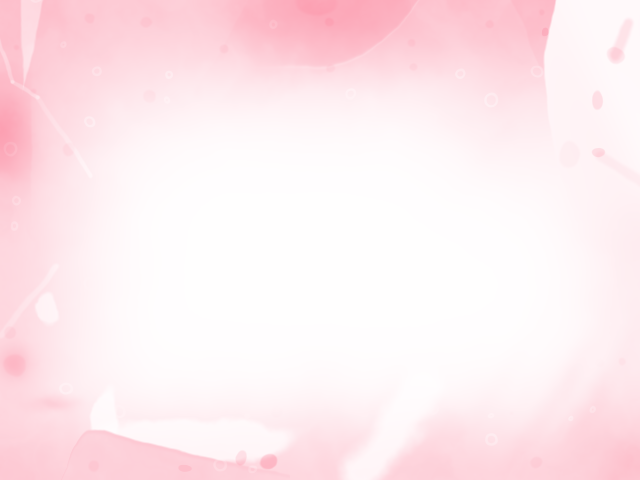
A WebGL 2 fragment shader for this background:

```glsl
#version 300 es
precision highp float;
// Pink watercolour frame around a white centre. Soft washes along the borders
// are summed into one pigment amount, then crisp paint sheets, pale ridges,
// blots and scattered droplets alter it before it is turned into colour.

#define PAPER vec3(1.0, 0.995, 0.997)
#define ABSORB vec3(0.012, 0.345, 0.28)
#define WARP 0.022
#define GRAIN 0.45
#define EDGE 0.003
#define DROP_CELL 0.055

uniform vec2 u_resolution;
out vec4 fragColor;

float hash(vec2 p) {
  p = fract(p * vec2(0.1031, 0.1137));
  p += dot(p, p.yx + 33.33);
  return fract((p.x + p.y) * p.x * 17.0);
}

float noise(vec2 p) {
  vec2 i = floor(p), f = fract(p);
  f = f * f * (3.0 - 2.0 * f);
  return mix(mix(hash(i), hash(i + vec2(1, 0)), f.x),
             mix(hash(i + vec2(0, 1)), hash(i + vec2(1, 1)), f.x), f.y);
}

float fbm(vec2 p) {
  float sum = 0.0, amp = 0.5;
  for (int i = 0; i < 5; i++) {
    sum += amp * noise(p);
    p = mat2(1.6, 1.2, -1.2, 1.6) * p + 7.3;
    amp *= 0.5;
  }
  return sum;
}

float glow(vec2 p, vec2 c, vec2 r) { vec2 q = (p - c) / r; return exp(-dot(q, q)); }
float fall(float d, float width) { return exp(-d * d / (width * width)); }
float inside(float d) { return smoothstep(-EDGE, EDGE, d); }
float blot(vec2 p, vec2 c, vec2 r) { return 1.0 - smoothstep(0.82, 1.12, length((p - c) / r)); }

float segment(vec2 p, vec2 a, vec2 b) {
  vec2 d = b - a;
  return length(p - a - d * clamp(dot(p - a, d) / dot(d, d), 0.0, 1.0));
}
float ridge(vec2 p, vec2 a, vec2 b, float w) { return 1.0 - smoothstep(0.3 * w, w, segment(p, a, b)); }

// Broad soft washes on the four sides.
float washes(vec2 p) {
  float t = (0.6 + 0.17 * fall(p.x - 0.66, 0.25)) * fall(1.0 - p.y, 0.17);
  t += 0.45 * fall(p.x, 0.17) + 0.43 * fall(p.y, 0.14) + 0.2 * fall(1.333 - p.x, 0.14);
  t -= 0.36 * glow(p, vec2(0, 1), vec2(0.22)) + 0.25 * glow(p, vec2(0), vec2(0.2));
  t += 0.14 * glow(p, vec2(0.16, 0.78), vec2(0.18, 0.14));
  t += 0.45 * glow(p, vec2(0, 0.73), vec2(0.065, 0.12));
  t += 0.16 * glow(p, vec2(1.07, 0.8), vec2(0.14, 0.17));
  t += 0.1 * glow(p, vec2(0.97, 0.03), vec2(0.16, 0.09));
  t += 0.13 * glow(p, vec2(1.2, 0.14), vec2(0.2, 0.12));
  return t;
}

// Small drops, some hollow, scattered on a jittered grid.
float droplets(vec2 p) {
  vec2 id = floor(p / DROP_CELL);
  vec2 c = (id + 0.3 + 0.4 * vec2(hash(id + 3.0), hash(id + 19.0))) * DROP_CELL;
  float r = mix(0.003, 0.013, hash(id + 41.0)), d = length(p - c);
  float disc = 1.0 - smoothstep(r - EDGE, r + EDGE, d);
  float ring = 1.0 - smoothstep(0.001, 0.004, abs(d - r));
  return step(0.8, hash(id + 57.0)) * mix(disc, -ring, step(0.5, hash(id + 73.0)));
}

void main() {
  vec2 p = gl_FragCoord.xy / u_resolution * vec2(4.0 / 3.0, 1.0);
  vec2 drift = vec2(fbm(p * 9.0), fbm(p * 9.0 + 31.0)) - 0.48;
  vec2 q = p + WARP * drift;
  float cloud = fbm(p * 5.0 + 2.0 * drift) - 0.48;
  float t = washes(p + 0.04 * drift) * (1.0 + GRAIN * cloud);

  // Upper sheet with a curved lower edge, and the slanted wash beside it.
  float bend = max(q.x - 0.66, 0.0);
  float sheet = q.y - 0.865 - 2.8 * bend * bend;
  float reach = smoothstep(0.5, 0.72, q.x);
  t += 0.13 * reach * inside(sheet);
  t -= 0.1 * reach * fall(sheet, 0.004) * step(q.x, 0.88);
  t -= 0.07 * inside(0.52 - q.x + 0.6 * (q.y - 1.0)) * glow(p, vec2(0.42, 0.98), vec2(0.1));
  t += 0.1 * blot(q, vec2(0.66, 1.0), vec2(0.045, 0.03));

  // Pale shard and cracks at the upper left.
  t -= 0.3 * inside(0.024 * (q.y - 0.82) / 0.18 - abs(q.x - 0.05 - 0.12 * (q.y - 0.82)));
  t -= 0.2 * ridge(q, vec2(0, 0.93), vec2(0.028, 0.83), 0.006);
  t -= 0.18 * ridge(q, vec2(0.028, 0.83), vec2(0.08, 0.795), 0.006);
  t -= 0.09 * ridge(q, vec2(0.08, 0.795), vec2(0.19, 0.635), 0.007);
  t += 0.1 * inside(0.067 - q.x) * glow(p, vec2(0.04, 0.7), vec2(0.08, 0.11));

  // White sheet at the upper right with faint slanted folds.
  float side = q.x - 1.135 - 0.8 * (q.y - 0.84) * (q.y - 0.84);
  float cover = inside(side) * smoothstep(0.48, 0.66, q.y);
  float fold = noise(vec2(p.x * 9.0 + p.y * 4.0, p.y * 3.0));
  t += 0.08 * inside(q.x - 1.062 - 0.48 * (1.0 - q.y)) * smoothstep(0.7, 0.9, q.y);
  t = mix(t, 0.03 + 0.1 * fold, cover);
  t += 0.25 * ridge(q, vec2(1.31, 0.95), vec2(1.28, 0.885), 0.016);
  t += 0.2 * blot(q, vec2(1.281, 0.885), vec2(0.019, 0.017));
  t += 0.26 * blot(q, vec2(1.245, 0.797), vec2(0.011, 0.019));
  t += 0.25 * blot(q, vec2(1.245, 0.678), vec2(0.014, 0.011));
  t += 0.1 * ridge(q, vec2(1.25, 0.67), vec2(1.34, 0.62), 0.016);
  t += 0.07 * blot(q, vec2(1.186, 0.674), vec2(0.022, 0.03));
  t += 0.2 * blot(q, vec2(1.134, 0.934), vec2(0.008));

  // Torn pale patches and dark pools at the lower left.
  vec2 torn = p + 0.07 * drift;
  t *= 1.0 - 0.75 * blot(torn, vec2(0.41, 0.09), vec2(0.2, 0.05));
  t *= 1.0 - 0.75 * blot(torn, vec2(0.225, 0.125), vec2(0.028, 0.065));
  t *= 1.0 - 0.6 * blot(torn, vec2(0.11, 0.36), vec2(0.027, 0.038));
  t -= 0.1 * ridge(q, vec2(0, 0.305), vec2(0.12, 0.445), 0.01);
  t += 0.3 * glow(q, vec2(0.03, 0.245), vec2(0.034)) + 0.1 * blot(q, vec2(0.03, 0.24), vec2(0.024));
  t += 0.22 * glow(torn, vec2(0.11, 0.155), vec2(0.045, 0.018));

  // Rounded sheet along the bottom, with blots at its edge.
  float corner = max(0.19 - q.x, 0.0);
  float hill = 0.102 - 0.24 * max(q.x - 0.22, 0.0) - 28.0 * corner * corner - q.y;
  t = mix(t, 0.5 + 0.25 * cloud, inside(hill) * (1.0 - smoothstep(0.5, 0.63, q.x)));
  t += 0.07 * fall(hill - 0.004, 0.005) * inside(hill) * step(q.x, 0.6);
  t += 0.38 * blot(q, vec2(0.556, 0.04), vec2(0.018, 0.017));
  t += 0.25 * blot(q, vec2(0.503, 0.048), vec2(0.011, 0.016));
  t += 0.17 * blot(q, vec2(0.386, 0.026), vec2(0.014, 0.008));

  // White brush strokes sweeping up to the right.
  t *= 1.0 - 0.8 * ridge(torn, vec2(0.76, 0.01), vec2(0.88, 0.2), 0.06);
  float brush = noise(vec2(p.x * 22.0 - p.y * 14.0, p.x * 2.0 + p.y * 3.0));
  t *= 1.0 - 0.5 * brush * glow(p, vec2(1.1, 0.25), vec2(0.22, 0.18));

  // Droplets live only where there is paint.
  t += 0.1 * droplets(q) * smoothstep(0.1, 0.3, t) * (1.0 - cover);
  fragColor = vec4(PAPER - ABSORB * clamp(t, 0.0, 1.2), 1.0);
}
```
